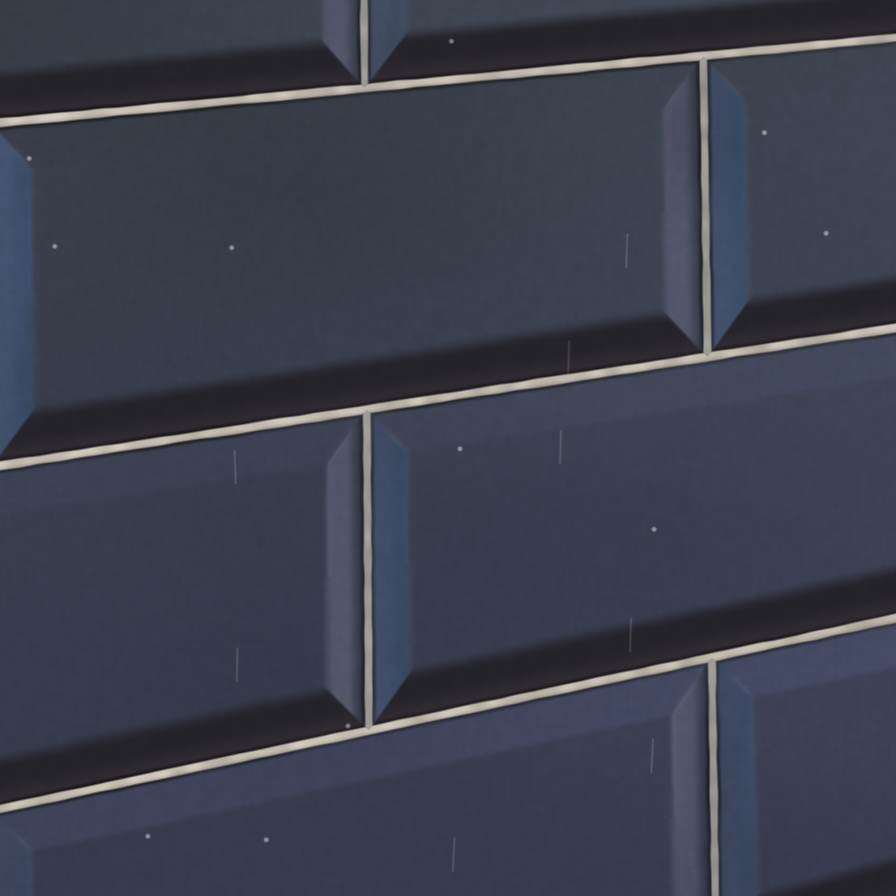
Reproduce this texture procedurally as a Shadertoy shader.

```glsl
#define GROUT_HALF 0.0047
#define BEVEL vec2(0.041, 0.050)
#define FACE_TOP vec3(0.225, 0.245, 0.290)
#define FACE_LOW vec3(0.215, 0.225, 0.300)
#define BEVEL_LEFT vec3(0.255, 0.310, 0.415)
#define BEVEL_RIGHT vec3(0.315, 0.325, 0.400)
#define BEVEL_DARK vec3(0.145, 0.137, 0.165)
#define GROUT_LIGHT vec3(0.800, 0.775, 0.720)
#define GROUT_GREY vec3(0.640, 0.630, 0.600)
#define SPECK_GRID 9.0

float hash(vec2 p) {
    vec3 q = fract(p.xyx * 0.1031);
    q += dot(q, q.yzx + 33.33);
    return fract((q.x + q.y) * q.z);
}

float noise(vec2 p) {
    vec2 i = floor(p), f = fract(p);
    f = f * f * (3.0 - 2.0 * f);
    return mix(mix(hash(i), hash(i + vec2(1, 0)), f.x),
               mix(hash(i + vec2(0, 1)), hash(i + vec2(1, 1)), f.x), f.y);
}

// Sparse pale chips and faint upright scratches, one candidate per cell
float wear(vec2 p, float soft) {
    vec2 cell = floor(p * SPECK_GRID);
    float pick = hash(cell + 41.0);
    vec2 centre = (cell + 0.25 + 0.5 * vec2(hash(cell + 7.0), hash(cell + 19.0))) / SPECK_GRID;
    vec2 d = p - centre;
    float chip = smoothstep(soft, -soft, length(d) - 0.0025) * step(0.88, pick);
    d.x -= d.y * (pick - 0.05);
    d.y = max(abs(d.y) - 0.018, 0.0);
    float scratch = smoothstep(soft, -soft, length(d) - 0.0008) * step(pick, 0.08);
    return 0.35 * chip + 0.14 * scratch;
}

void mainImage(out vec4 fragColor, in vec2 fragCoord) {
    vec2 p = fragCoord / iResolution.xy;
    p.y = 1.0 - p.y;
    float soft = max(0.0016, 1.0 / iResolution.y);

    // Receding wall: rows converge to the right, columns narrow
    float rowHeight = 0.383 - 0.059 * p.x;
    float v = (p.y - 0.137 + 0.095 * p.x) / rowHeight;
    float x = p.x * (1.0 - 0.006 * (v - 0.5));
    float u = (x + 0.010) * (1.133 + 0.154 * x);
    float columnWidth = 1.0 / (1.135 + 0.308 * x);

    // Running bond: every other row moves by half a tile
    float row = floor(v);
    u += 0.5 * mod(row, 2.0);
    vec2 id = vec2(floor(u), row);
    vec2 f = vec2(fract(u), fract(v));
    float tone = hash(id + 13.0);
    float depth = clamp(v / 2.5, 0.0, 1.0);

    // Distance from tile edges, then scaled so the bevel spans 0 to 1
    float ragged = 0.0012 * (noise(p * 45.0) - 0.5);
    vec2 joint = min(f, 1.0 - f) * vec2(columnWidth, rowHeight);
    vec2 edge = joint - vec2(GROUT_HALF * 0.9, GROUT_HALF) - ragged;
    vec2 s = edge / BEVEL;
    bool isRight = f.x > 0.5;
    bool isBottom = f.y > 0.5;

    // Glazed face
    vec3 face = mix(FACE_TOP, FACE_LOW, depth);
    face *= 0.95 + 0.08 * tone + 0.16 * p.x * p.x * (1.0 - 0.5 * depth);
    face *= 1.0 + 0.10 * (noise(p * vec2(3.0, 5.0)) - 0.5);

    // Four bevels: bright sides, pale top, shadowed bottom
    vec3 left = mix(BEVEL_LEFT, BEVEL_LEFT * vec3(0.86, 0.95, 0.96), smoothstep(0.3, 0.9, s.x));
    left = mix(left, face, 0.45 * smoothstep(0.5, 1.0, tone) + 0.1);
    vec3 right = mix(face * 0.88, BEVEL_RIGHT, smoothstep(0.05, 0.5, s.x));
    vec3 top = mix(face * 0.98, face * vec3(1.13, 1.17, 1.20), depth);
    vec3 bottom = mix(BEVEL_DARK * vec3(1.30, 1.25, 1.18), BEVEL_DARK, smoothstep(0.0, 0.55, s.y));
    vec3 side = isRight ? right : left;
    side *= 0.93 + 0.14 * noise(p * vec2(20.0, 7.0));
    vec3 level = isBottom ? bottom : top;
    float mitre = smoothstep(-0.07, 0.07, s.y - s.x);
    vec3 bevel = mix(level, side, mitre);
    float blur = isBottom ? 0.20 : 0.09;
    vec3 color = mix(bevel, face, smoothstep(1.0 - blur, 1.0 + blur, min(s.x, s.y)));

    // Glints on the upper mitres and on the ridge of the glaze
    float corner = exp(-12.0 * abs(s.x - s.y)) * smoothstep(1.2, 0.7, s.x) * smoothstep(0.1, 0.8, s.x);
    color += (isBottom ? 0.015 : 0.045) * corner;
    float ridge = exp(-60.0 * (s.x - 1.0) * (s.x - 1.0)) * smoothstep(0.8, 1.3, s.y);
    color += 0.015 * ridge;

    // Fine weave, grain and wear
    color *= 1.0 + 0.035 * (noise(p * vec2(90.0, 190.0)) - 0.5);
    color *= 1.0 + 0.035 * (noise(p * vec2(210.0, 80.0)) - 0.5);
    color += wear(p, soft) * vec3(1.0, 0.98, 0.94);

    // Dark rim beside the joint, broken by patches
    float nearest = min(edge.x, edge.y);
    float rim = smoothstep(0.006, 0.0, nearest) * (0.25 + 0.35 * noise(p * 17.0));
    color *= 1.0 - rim;

    // Grout: level joints catch more light than upright ones
    float levelJoint = smoothstep(-0.001, 0.001, edge.x - edge.y);
    vec3 grout = mix(GROUT_GREY, GROUT_LIGHT, levelJoint);
    grout *= 0.90 + 0.16 * noise(p * 60.0) - 0.06 * p.x;
    grout *= 1.0 - 0.12 * smoothstep(0.0, GROUT_HALF, isBottom ? 0.0 : joint.y) * levelJoint;
    color = mix(grout, color, smoothstep(-soft, soft, nearest));

    fragColor = vec4(color, 1.0);
}
```
